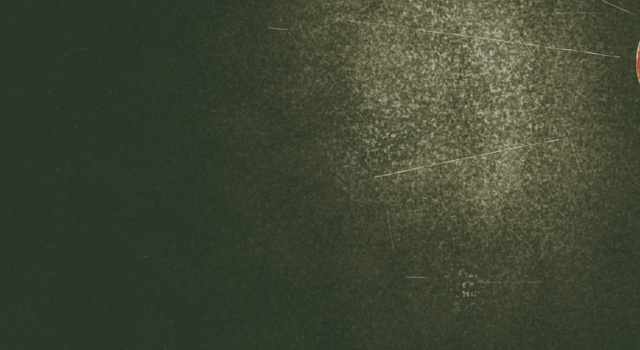
Give the GLSL for this texture, as a WebGL 2 fragment shader.

```glsl
#version 300 es
precision highp float;
// Worn olive plaster: soft glows light a dark green wall from the upper right.
// Gradient noise gives stains and grain; hashed cells scatter chips, and
// distance functions draw the long scratches and the rusty rim at the edge.
uniform vec2 u_resolution;
out vec4 fragColor;

#define BASE_TONE 0.162
#define GLOW_TOP 0.225
#define GLOW_LOW 0.145
#define GLOW_WIDE 0.065
#define STAIN_AMOUNT 0.60
#define GRAIN_AMOUNT 0.75
#define GRIT_AMOUNT 0.95
#define CHIP_AMOUNT 0.42
#define WEAR_AMOUNT 0.70
#define SCRATCH_WIDTH 0.0006

const vec3 SHADOW = vec3(0.158, 0.21, 0.155);
const vec3 MOSS = vec3(0.25, 0.265, 0.185);
const vec3 OLIVE = vec3(0.42, 0.415, 0.30);
const vec3 PALE = vec3(0.72, 0.70, 0.60);
const vec3 WEAR = vec3(0.64, 0.66, 0.62);
const vec3 RUST = vec3(0.66, 0.34, 0.20);

// Start and end of each long scratch; the last four are faint.
const vec4 SCRATCHES[12] = vec4[12](
  vec4(0.957, 0.947, 1.196, 0.916), vec4(1.196, 0.916, 1.770, 0.837),
  vec4(1.072, 0.495, 1.598, 0.603), vec4(1.622, 0.629, 1.660, 0.510),
  vec4(1.478, 0.909, 1.543, 0.809), vec4(1.165, 0.210, 1.220, 0.208),
  vec4(1.722, 1.000, 1.818, 0.957), vec4(0.766, 0.921, 0.820, 0.916),
  vec4(1.488, 0.959, 1.722, 0.964), vec4(1.340, 0.194, 1.555, 0.194),
  vec4(0.885, 0.904, 1.053, 0.981), vec4(1.105, 0.402, 1.124, 0.282));

// Centre and radius of the patches rubbed down to pale grey.
const vec3 PATCHES[6] = vec3[6](
  vec3(1.47, 0.75, 0.07), vec3(1.375, 0.83, 0.10), vec3(1.256, 0.99, 0.04),
  vec3(1.12, 0.63, 0.11), vec3(1.33, 0.175, 0.045), vec3(1.51, 0.69, 0.05));

vec2 hash2(vec2 cell) {
  vec3 q = fract(cell.xyx * vec3(0.1031, 0.1030, 0.0973));
  q += dot(q, q.yzx + 33.33);
  return fract((q.xx + q.yz) * q.zy);
}

float cornerSlope(vec2 cell, vec2 offset) {
  float angle = 6.2832 * hash2(cell).x;
  return dot(vec2(cos(angle), sin(angle)), offset);
}

float gradientNoise(vec2 p) {
  vec2 i = floor(p), f = fract(p);
  vec2 u = f * f * f * (f * (f * 6.0 - 15.0) + 10.0);
  vec2 e = vec2(1.0, 0.0);
  return mix(mix(cornerSlope(i, f), cornerSlope(i + e, f - e), u.x),
             mix(cornerSlope(i + e.yx, f - e.yx), cornerSlope(i + 1.0, f - 1.0), u.x), u.y);
}

float fbm(vec2 p) {
  float sum = 0.0, gain = 0.6;
  for (int i = 0; i < 4; i++) {
    sum += gain * gradientNoise(p);
    p = mat2(1.6, 1.2, -1.2, 1.6) * p + 17.3;
    gain *= 0.65;
  }
  return sum;
}

float glow(vec2 p, vec2 centre, vec2 size) {
  vec2 d = (p - centre) / size;
  return exp(-dot(d, d));
}

float segment(vec2 p, vec2 a, vec2 b) {
  vec2 ab = b - a;
  return length(p - a - ab * clamp(dot(p - a, ab) / dot(ab, ab), 0.0, 1.0));
}

// Small tilted flecks, one per chosen grid cell.
float chips(vec2 p, float density, float chance, float pixel) {
  vec2 cell = floor(p * density);
  vec2 pick = hash2(cell + density), place = hash2(cell + 71.7);
  vec2 d = (fract(p * density) - 0.3 - 0.4 * place) / density;
  float turn = 3.1416 * place.y, reach = 0.16 * pick.y * pick.y / density;
  vec2 arm = reach * vec2(cos(turn), sin(turn));
  float dist = segment(d, -arm, arm) - 0.05 / density;
  return step(pick.x, chance) * (0.4 + 0.6 * place.x)
       * (1.0 - smoothstep(-0.5 * pixel, pixel, dist));
}

vec3 toneColor(float tone) {
  vec3 c = mix(SHADOW, MOSS, smoothstep(0.14, 0.26, tone));
  c = mix(c, OLIVE, clamp((tone - 0.25) / 0.17, 0.0, 1.0));
  c = mix(c, PALE, clamp((tone - 0.42) / 0.30, 0.0, 1.0));
  return c * mix(0.70, 1.0, smoothstep(0.04, 0.16, tone));
}

void main() {
  vec2 p = gl_FragCoord.xy / u_resolution.y;
  float pixel = 1.0 / u_resolution.y;

  // Broad light with a ragged outline
  float stain = fbm(p * 5.0 + 4.0), grain = fbm(p * 48.0);
  vec2 q = p + 0.05 * vec2(stain, fbm(p * 4.0 + 31.0));
  float light = GLOW_TOP * glow(q, vec2(1.27, 0.93), vec2(0.39, 0.37))
              + GLOW_LOW * glow(q, vec2(1.45, 0.56), vec2(0.28, 0.33))
              + GLOW_WIDE * glow(q, vec2(1.32, 0.50), vec2(0.60));

  // Stains, grain and the finest grit
  float grit = gradientNoise(p * 125.0) + 0.7 * gradientNoise(p * 83.0 + 9.0);
  float tone = BASE_TONE + light + (0.03 + light) * STAIN_AMOUNT * stain
             + (0.03 + light) * (GRAIN_AMOUNT * grain + GRIT_AMOUNT * grit * (0.7 + grain));

  // Chips at several sizes, denser where the wall is lit
  for (int i = 0; i < 4; i++) {
    float density = 40.0 * pow(1.4, float(i));
    float chance = 0.02 + 0.8 * light * smoothstep(-0.3, 0.4, stain + 0.5 * grain);
    tone += CHIP_AMOUNT * (0.22 + light) * chips(p + 3.0 * float(i), density, chance, pixel);
  }
  vec3 color = toneColor(tone);

  // Rubbed patches
  float rubbed = 0.0;
  for (int i = 0; i < 6; i++)
    rubbed = max(rubbed, glow(p, PATCHES[i].xy, PATCHES[i].zz));
  float flaking = smoothstep(0.0, 0.5, grain + 0.3 * stain + 0.4 * grit);
  color = mix(color, WEAR, WEAR_AMOUNT * rubbed * flaking);

  // Long scratches, slightly wavering and broken
  vec2 waver = p + 0.004 * gradientNoise(p * 9.0);
  for (int i = 0; i < 12; i++) {
    float d = segment(waver, SCRATCHES[i].xy, SCRATCHES[i].zw);
    float line = 1.0 - smoothstep(0.0, SCRATCH_WIDTH + pixel, d);
    float strength = i > 7 ? 0.22 : (i == 1 || i == 2 ? 0.85 : 0.42);
    color = mix(color, PALE, line * strength * clamp(0.75 + 1.3 * gradientNoise(p * 30.0), 0.0, 1.0));
  }

  // Rusty rim cut by the right edge
  float rim = (length((p - vec2(1.848, 0.822)) / vec2(0.030, 0.080)) - 1.0) * 0.03;
  vec3 rimColor = mix(RUST, vec3(0.88, 0.78, 0.68), smoothstep(-0.006, 0.0, rim + 0.008 * grain));
  color = mix(color, rimColor, 1.0 - smoothstep(-pixel, pixel, rim));
  fragColor = vec4(clamp(color, 0.0, 1.0), 1.0);
}
```
